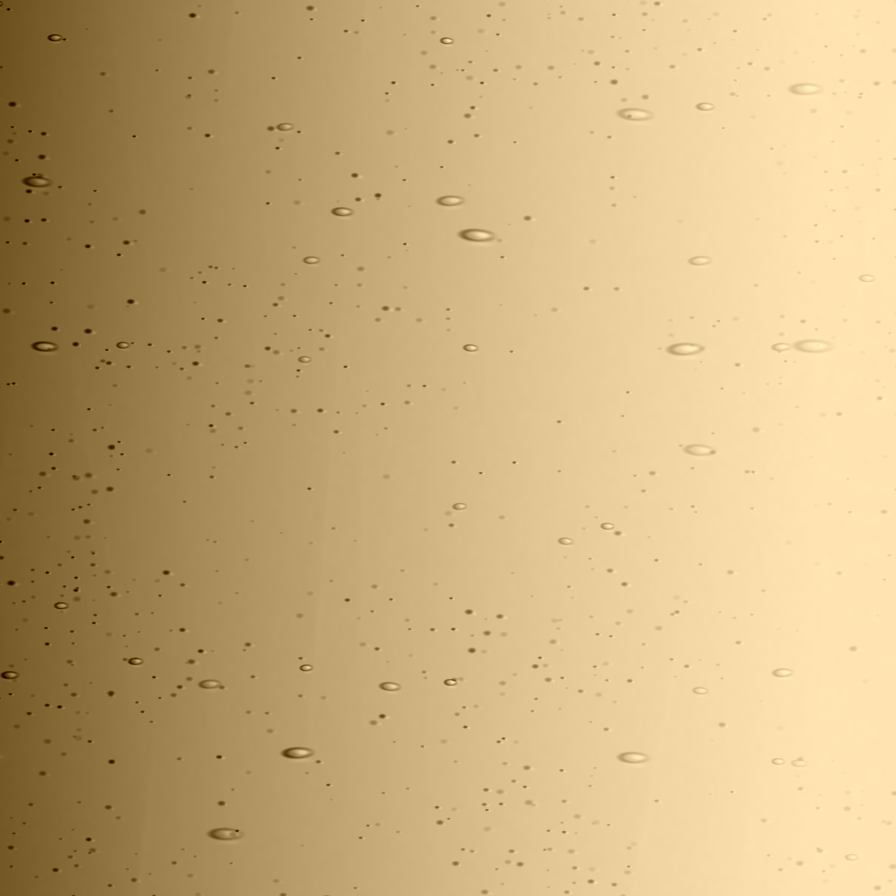
A WebGL 1 fragment shader for this texture:

```glsl
precision highp float;
// Golden liquid or glass lit from the right: a smooth tonal ramp crossed by
// faint slanted streaks, with flat bubbles and clustered specks scattered on
// jittered grids. Everything is summed into one tone, then tinted gold.
uniform vec2 u_resolution;

float hash(vec2 p) {
  vec3 q = fract(vec3(p.xyx) * vec3(0.1031, 0.1030, 0.0973));
  q += dot(q, q.yzx + 33.33);
  return fract((q.x + q.y) * q.z);
}

vec2 hash2(vec2 p) {
  return vec2(hash(p), hash(p + 71.7));
}

float noise(vec2 p) {
  vec2 i = floor(p), f = fract(p);
  f = f * f * (3.0 - 2.0 * f);
  return mix(mix(hash(i), hash(i + vec2(1.0, 0.0)), f.x),
             mix(hash(i + vec2(0.0, 1.0)), hash(i + vec2(1.0, 1.0)), f.x), f.y);
}

// Tone from dark left to bright right, slightly bowed with height
float ramp(vec2 p) {
  float x = p.x - 0.09 * p.y * (p.y - 0.5) * (1.0 - p.x) + 0.012 * (noise(p * vec2(5.0, 2.0)) - 0.5);
  return min(0.455 + 0.931 * x - 0.367 * x * x, 1.0);
}

// Near-vertical ridges, each a thin line with a one-sided soft skirt
float streaks(vec2 p) {
  float sum = 0.0;
  for (int i = 0; i < 16; i++) {
    vec2 id = vec2(float(i), 5.0);
    float slope = (hash(id + 3.1) - 0.45) * 0.55;
    float d = p.x - (float(i) + hash(id)) / 15.0 - slope * (p.y - 0.5);
    float skirt = smoothstep(-0.003, 0.003, d) * exp(-max(d, 0.0) * 28.0);
    float line = exp(-d * d * 60000.0);
    float fade = smoothstep(0.25, 0.65, noise(vec2(p.y * 2.5, float(i) * 7.3)));
    sum += (0.019 * skirt + 0.014 * line) * fade * (hash(id + 9.0) - 0.2);
  }
  return sum;
}

// Small dark specks with a faint glint, denser where the cluster noise is high
float specks(vec2 p, float cells, float seed) {
  vec2 g = p * cells + seed * 0.37;
  vec2 id = floor(g) + seed;
  vec2 offset = (fract(g) - 0.2 - 0.6 * hash2(id)) / cells;
  float density = 0.04 + 0.36 * smoothstep(0.4, 0.8, noise(id * 6.0 / cells + seed));
  float present = step(hash(id + 13.0), density);
  float size = mix(0.0018, 0.0041, pow(hash(id + 29.0), 2.0));
  vec2 q = offset / (size * vec2(1.3, 0.85));
  float strength = mix(0.07, 0.4, pow(hash(id + 47.0), 1.6));
  float dark = 1.0 - smoothstep(0.2, 1.25, length(q));
  float glint = 1.0 - smoothstep(0.1, 1.0, length(q - vec2(1.3, -0.5)));
  return present * strength * (0.2 * glint - dark);
}

// Flat horizontal bubbles: shaded rim, dark left tip, bright crescent inside
float bubbles(vec2 p, float cells, float seed) {
  vec2 g = p * cells + seed * 0.41;
  vec2 id = floor(g) + seed;
  vec2 offset = (fract(g) - 0.3 - 0.4 * hash2(id)) / cells;
  float present = step(hash(id + 17.0), 0.25);
  float halfWidth = mix(0.007, 0.021, pow(hash(id + 31.0), 1.8));
  float tilt = 0.12 * (hash(id + 53.0) - 0.6);
  vec2 q = vec2(offset.x, offset.y - tilt * offset.x);
  q /= vec2(halfWidth, 0.0018 + 0.25 * halfWidth);
  float d = length(q);
  float rim = smoothstep(0.45, 0.85, d) * (1.0 - smoothstep(0.85, 1.3, d));
  float shade = rim * (0.13 + 0.15 * smoothstep(0.6, -0.9, q.x) + 0.08 * abs(q.y));
  float tip = 0.2 * (1.0 - smoothstep(0.1, 0.75, length((q + vec2(0.4, 0.1)) * vec2(1.0, 0.8))));
  float glow = 0.17 * (1.0 - smoothstep(0.1, 0.65, length((q - vec2(0.3, 0.1)) * vec2(0.7, 1.0))));
  float halo = 0.06 * (1.0 - smoothstep(0.0, 0.7, length((q - vec2(0.2, -1.4)) * vec2(0.6, 1.0))));
  float lit = mix(0.6, 1.1, hash(id + 67.0));
  return present * lit * (glow + halo - shade - tip * hash(id + 83.0));
}

void main() {
  vec2 p = gl_FragCoord.xy / u_resolution;
  float tone = ramp(p) + streaks(p) * (1.0 - 0.6 * p.x);

  // Marks wash out toward the light
  float marks = specks(p, 43.0, 3.0) + specks(p, 31.0, 19.0) + specks(p, 57.0, 37.0);
  marks += bubbles(p, 11.0, 7.0) + bubbles(p, 8.0, 23.0);
  tone += marks * mix(1.0, 0.35, smoothstep(0.5, 0.95, p.x));

  // Slight mottling, then the golden tint
  tone += 0.008 * (noise(p * vec2(150.0, 110.0)) - 0.5);
  gl_FragColor = vec4(clamp(vec3(tone) - vec3(0.0, 0.105, 0.305), 0.0, 1.0), 1.0);
}
```
